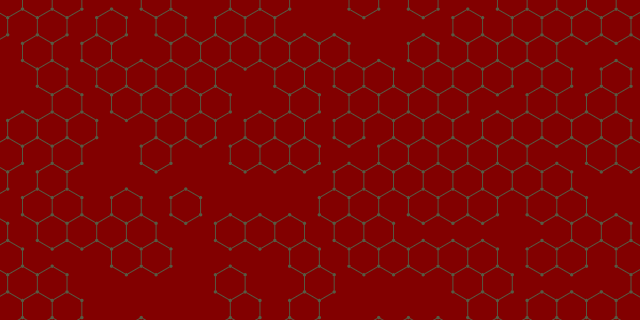
A Shadertoy shader for this pattern:

```glsl
// Broken honeycomb: thin outlines of scattered, loosely clustered hexagons
// with a round dot on every corner, over flat deep red. Each pixel checks the
// nearest cells of a pointy-top hexagonal grid and draws those switched on.

const float CELL_WIDTH = 0.09276;              // in canvas heights
const float SIDE = CELL_WIDTH / sqrt(3.0);     // also the circumradius

float hash(vec2 p) {
    vec3 q = fract(p.xyx * vec3(0.1031, 0.1030, 0.0973));
    q += dot(q, q.yzx + 33.33);
    return fract((q.x + q.y) * q.z);
}

float valueNoise(vec2 p) {
    vec2 i = floor(p), f = fract(p);
    f = f * f * (3.0 - 2.0 * f);
    return mix(mix(hash(i), hash(i + vec2(1, 0)), f.x),
               mix(hash(i + vec2(0, 1)), hash(i + vec2(1, 1)), f.x), f.y);
}

// Mostly random choice, biased by soft noise so that cells gather in clumps
bool isCellOn(vec2 cell) {
    float clump = valueNoise(cell * 0.35 + 71.0);
    return mix(hash(cell + 137.0), clump, 0.35) > 0.52;
}

// Distance to the outline of a pointy-top hexagon
float hexOutline(vec2 p) {
    p = abs(p);
    return abs(max(p.x, dot(p, vec2(0.5, 0.5 * sqrt(3.0)))) - 0.5 * CELL_WIDTH);
}

// Distance to the nearest corner of the same hexagon
float hexCorner(vec2 p) {
    p = abs(p);
    return min(distance(p, vec2(0.0, SIDE)),
               distance(p, 0.5 * vec2(CELL_WIDTH, SIDE)));
}

void mainImage(out vec4 fragColor, in vec2 fragCoord) {
    float pixel = 1.0 / iResolution.y;
    vec2 uv = fragCoord * pixel;
    vec2 p = vec2(uv.x - 0.0703, 0.918 - uv.y);

    // Nearest line and dot among the neighbouring cells
    float lineDist = 1.0, dotDist = 1.0;
    float nearRow = round(p.y / (1.5 * SIDE));
    for (int j = -1; j <= 1; j++) {
        float row = nearRow + float(j);
        float shift = 0.5 * mod(row, 2.0);
        float nearCol = round(p.x / CELL_WIDTH - shift);
        for (int i = -1; i <= 1; i++) {
            float col = nearCol + float(i);
            if (!isCellOn(vec2(col, row))) continue;
            vec2 q = p - vec2((col + shift) * CELL_WIDTH, row * 1.5 * SIDE);
            lineDist = min(lineDist, hexOutline(q));
            dotDist = min(dotDist, hexCorner(q));
        }
    }

    // Antialiased ink over the ground
    float edge = max(0.0015 - lineDist, 0.0052 - dotDist);
    float ink = clamp(edge / pixel + 0.5, 0.0, 1.0);
    vec3 deepRed = vec3(0.51, 0.0, 0.0);
    vec3 mossGrey = vec3(0.335, 0.355, 0.265);
    fragColor = vec4(mix(deepRed, mossGrey, ink), 1.0);
}
```
